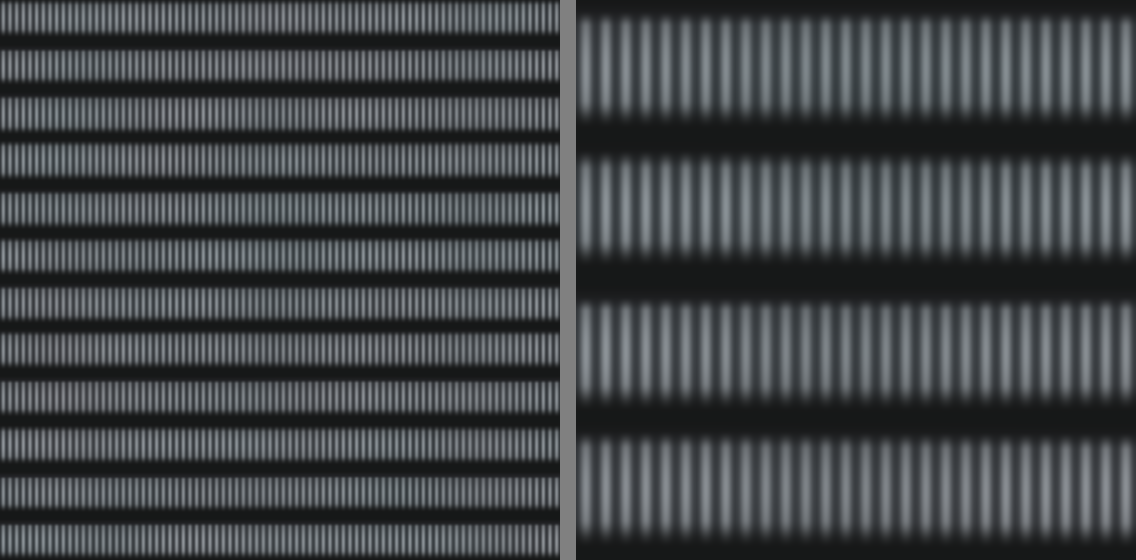
Left, the full canvas; right, a detail of the centre.
Give the GLSL for this pattern, as a three.js fragment shader.

```glsl
// Dark ribbed slats: twelve soft grey horizontal bands of fine vertical ribs, parted by black gaps.
varying vec2 vUv;

const float SLATS = 11.815;       // slat pitches per canvas height
const float SLAT_SHIFT = 0.1;     // part of the first pitch cut off at the top
const float RIBS = 84.0;          // ribs per canvas width
const float LIT_TOP = 0.155;      // lit span inside one pitch, measured downwards
const float LIT_BOTTOM = 0.845;
const float EDGE_JITTER = 0.055;  // change of the lit span from slat to slat
const float EDGE_WAVER = 0.012;   // slow drift of the edges along a slat
const float TOP_FADE = 0.09;
const float BOTTOM_FADE = 0.13;
const float DOME = 0.32;          // darkening from the slat middle to its edges
const float LIP = 0.75;           // strength of the dim sheen above a slat
const float RIB_DEPTH = 0.88;
const float DEPTH_SWING = 0.12;   // change of rib depth across the canvas
const float WEAR = 0.08;          // uneven brightness

const vec3 GAP = vec3(0.088, 0.093, 0.093);
const vec3 SHEEN = vec3(0.150, 0.153, 0.168);
const vec3 GROOVE = vec3(0.215, 0.222, 0.238);
const vec3 CREST = vec3(0.550, 0.565, 0.585);
const vec3 TINT = vec3(-0.012, 0.006, 0.004);
const float TAU = 6.28318;

float hash(vec2 p) {
  return fract(sin(dot(p, vec2(127.1, 311.7))) * 43758.5);
}

vec2 gradient(vec2 cell) {
  float angle = TAU * hash(cell);
  return vec2(cos(angle), sin(angle));
}

float gradientNoise(vec2 p) {
  vec2 i = floor(p);
  vec2 f = fract(p);
  vec2 u = f * f * f * (f * (f * 6.0 - 15.0) + 10.0);
  vec2 e = vec2(1.0, 0.0);
  float low = mix(dot(gradient(i), f), dot(gradient(i + e), f - e), u.x);
  float high = mix(dot(gradient(i + e.yx), f - e.yx),
                   dot(gradient(i + e.xx), f - e.xx), u.x);
  return mix(low, high, u.y);
}

// Rib height, 0 in the groove and 1 on the crest, with uneven depth.
float ribHeight(float x) {
  float wave = 0.5 - 0.5 * cos(TAU * RIBS * x);
  float swing = 0.6 * cos(TAU * 3.0 * x) + gradientNoise(vec2(x * 9.0, 3.5));
  float crestVariation = 0.08 * (hash(vec2(floor(x * RIBS), 5.0)) - 0.5);
  float depth = RIB_DEPTH + DEPTH_SWING * swing + crestVariation;
  return 0.45 + (pow(wave, 1.15) - 0.45) * depth;
}

void main() {
  // Slat number and position inside its pitch, counted from the top
  float down = (1.0 - vUv.y) * SLATS + SLAT_SHIFT;
  float slat = floor(down);
  float v = fract(down);

  // Lit span of this slat
  float waver = EDGE_WAVER * gradientNoise(vec2(vUv.x * 4.0, slat * 1.7 + 0.4));
  float top = LIT_TOP + EDGE_JITTER * (hash(vec2(slat, 1.0)) - 0.5) + waver;
  float bottom = LIT_BOTTOM + EDGE_JITTER * (hash(vec2(slat, 2.0)) - 0.5) + waver;
  float crispness = hash(vec2(slat, 3.0));
  float topFade = TOP_FADE * mix(1.0, 0.4, crispness);
  float lit = smoothstep(top - topFade, top + topFade, v)
            * (1.0 - smoothstep(bottom - BOTTOM_FADE, bottom + 0.6 * BOTTOM_FADE, v));

  // Rounded shading over the slat
  float offCentre = (v - 0.5 * (top + bottom)) / (0.5 * (bottom - top));
  lit *= 1.0 - DOME * min(offCentre * offCentre, 1.0);

  // Dim sheen on the gap just above the slat
  float sheen = LIP * crispness * smoothstep(top - 0.13, top - 0.02, v)
              * (1.0 - smoothstep(0.5, 0.8, v));

  // Ribs, wear and a slow change of tint
  vec3 ribs = mix(GROOVE, CREST, ribHeight(vUv.x));
  ribs *= 1.0 + WEAR * gradientNoise(vec2(vUv.x * 7.0, down * 0.8));
  ribs += TINT * (0.5 + gradientNoise(vec2(vUv.x * 5.0, down * 0.3 + 8.0)));

  gl_FragColor = vec4(mix(mix(GAP, SHEEN, sheen), ribs, lit), 1.0);
}
```
